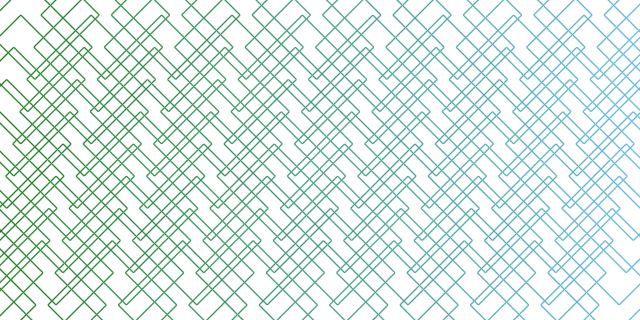
A WebGL 2 fragment shader for this pattern:

```glsl
#version 300 es
precision highp float;
// Ten by ten slanted lattice of overlapping outlined diamonds, fading from green to sky blue.

uniform vec2 u_resolution;
out vec4 outColor;

// Lengths are fractions of the canvas height.
const int COLUMNS = 10;
const int ROWS = 10;
const vec2 COLUMN_STEP = vec2(0.22, 0.0);
const vec2 ROW_STEP = vec2(0.022, 0.1007);
const float HALF_DIAGONAL = 0.2013;
const float CORNER_RADIUS = 0.003;
const float LINE_WIDTH = 0.0039;

const vec3 PAPER = vec3(0.998, 1.0, 0.998);
const vec3 LEAF_GREEN = vec3(0.09, 0.48, 0.09);
const vec3 SKY_BLUE = vec3(0.37, 0.72, 0.88);

// Signed distance to a diamond with slightly rounded corners.
float diamondDistance(vec2 p, float halfDiagonal, float radius) {
    vec2 turned = vec2(p.x + p.y, p.y - p.x) * inversesqrt(2.0);
    vec2 q = abs(turned) - halfDiagonal * inversesqrt(2.0) + radius;
    return length(max(q, 0.0)) + min(max(q.x, q.y), 0.0) - radius;
}

// Distance to the nearest outline in the finite, centred lattice.
float latticeDistance(vec2 p, vec2 columnStep, vec2 rowStep) {
    vec2 middle = 0.5 * vec2(COLUMNS - 1, ROWS - 1);
    float nearest = 1.0;
    for (int row = 0; row < ROWS; row++) {
        for (int column = 0; column < COLUMNS; column++) {
            vec2 cell = vec2(column, row) - middle;
            vec2 center = cell.x * columnStep + cell.y * rowStep;
            float edge = abs(diamondDistance(p - center, HALF_DIAGONAL, CORNER_RADIUS));
            nearest = min(nearest, edge);
        }
    }
    return nearest;
}

// Smooth coverage of a stroke at the given distance from its centre line.
float strokeCoverage(float d, float width, float pixel) {
    float blur = 0.75 * pixel;
    return 1.0 - smoothstep(0.5 * width - blur, 0.5 * width + blur, d);
}

void main() {
    vec2 p = (gl_FragCoord.xy - 0.5 * u_resolution) / u_resolution.y;
    float pixel = 1.0 / u_resolution.y;

    float d = latticeDistance(p, COLUMN_STEP, ROW_STEP);
    float ink = strokeCoverage(d, LINE_WIDTH, pixel);

    // Ink colour shifts evenly from left to right.
    vec3 inkColor = mix(LEAF_GREEN, SKY_BLUE, gl_FragCoord.x / u_resolution.x);
    outColor = vec4(mix(PAPER, inkColor, ink), 1.0);
}
```
